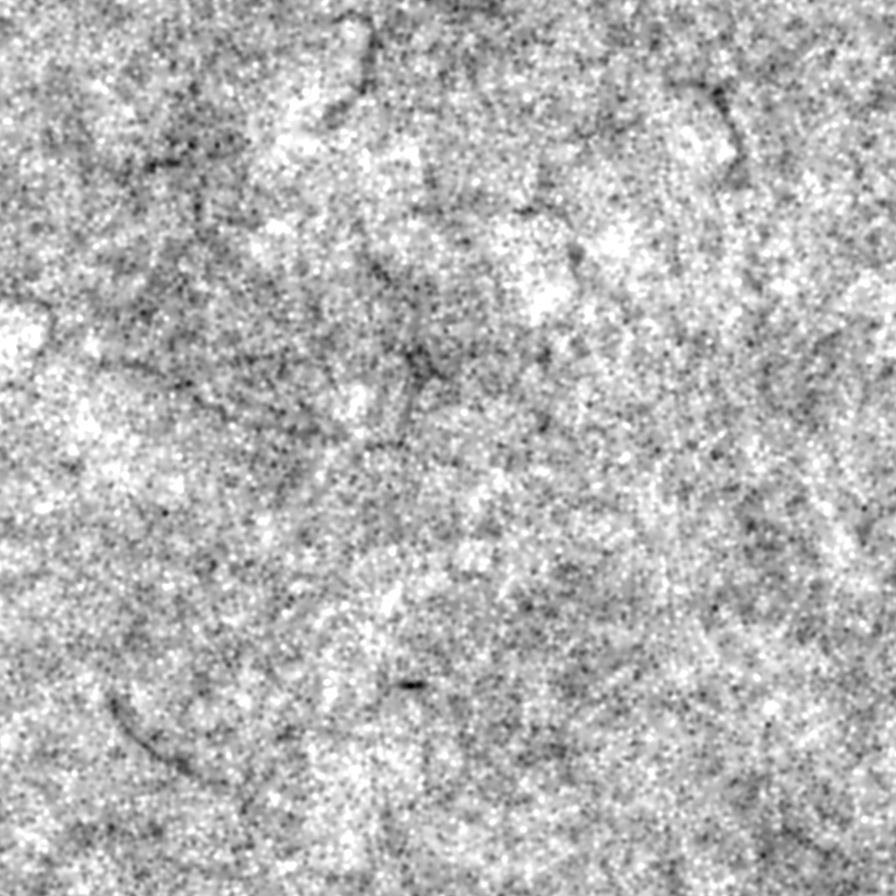
Write a three.js fragment shader that draws this texture.

```glsl
varying vec2 vUv;

#define BASE_GRAY 0.695
#define FINE_SCALE 150.0
#define FINE_CONTRAST 0.22
#define GRAIN_CONTRAST 0.17
#define CLUMP_CONTRAST 0.13
#define CLOUD_CONTRAST 0.10
#define MEMBRANE_WIDTH 0.0065
#define MEMBRANE_DARK 0.27
#define LUMEN_LIGHT 0.14
#define WOBBLE 0.006

vec3 hash3(vec2 cell) {
  vec3 h = fract(cell.xyx * vec3(0.1031, 0.1030, 0.0973));
  h += dot(h, h.yxz + 33.33);
  return fract((h.xxy + h.yzz) * h.zyx);
}

mat2 rotation(float angle) {
  float c = cos(angle), s = sin(angle);
  return mat2(c, -s, s, c);
}

// Cellular noise: every cell scatters one soft light or dark grain
float grains(vec2 p, float seed) {
  p += seed * 17.3;
  vec2 cell = floor(p);
  float total = 0.0;
  for (int y = -1; y <= 1; y++) {
    for (int x = -1; x <= 1; x++) {
      vec2 neighbour = cell + vec2(float(x), float(y));
      vec3 h = hash3(neighbour);
      vec2 offset = p - neighbour - h.xy;
      float bump = max(0.0, 1.0 - dot(offset, offset));
      total += (2.0 * h.z - 1.0) * bump * bump * bump;
    }
  }
  return total;
}

float line(float distance) {
  float t = distance / MEMBRANE_WIDTH;
  return exp(-t * t);
}

// Pale oval with a dark rim that fades out along part of its outline
float vesicle(vec2 p, vec2 center, vec2 radius, float angle, float light) {
  vec2 q = rotation(angle) * (p - center) / radius;
  float d = (length(q) - 1.0) * min(radius.x, radius.y);
  float lumen = 1.0 - smoothstep(-0.035, 0.012, d);
  float around = dot(normalize(q + 0.0001), vec2(0.6, -0.8));
  float rim = line(d) * smoothstep(-0.6, 0.7, around);
  return light * lumen - MEMBRANE_DARK * rim;
}

// Bent membrane that tapers at both ends
float strand(vec2 p, vec2 center, float angle, float halfLength, float phase) {
  vec2 q = rotation(angle) * (p - center);
  q.y += 0.022 * sin(q.x * 17.0 + phase) + 0.007 * sin(q.x * 43.0 + phase);
  float ends = 1.0 - smoothstep(halfLength - 0.06, halfLength, abs(q.x));
  return line(q.y) * ends * (0.7 + 0.3 * sin(q.x * 55.0 + phase));
}

void main() {
  vec2 p = vUv;
  vec2 warped = p + WOBBLE * (sin(p.yx * 37.0 + vec2(0.0, 2.0))
                            + 0.6 * sin(p.yx * 83.0 + p * 29.0));

  // Layered grain, from fine speckle to broad clouds
  float tone = BASE_GRAY;
  tone += FINE_CONTRAST * grains(p * FINE_SCALE, 1.0);
  tone += GRAIN_CONTRAST * grains(rotation(0.5) * p * FINE_SCALE * 0.54, 2.0);
  tone += CLUMP_CONTRAST * grains(rotation(1.1) * p * FINE_SCALE * 0.27, 3.0);
  tone += 0.9 * CLOUD_CONTRAST * grains(rotation(0.8) * p * FINE_SCALE * 0.11, 4.0);
  tone += CLOUD_CONTRAST * grains(rotation(0.3) * p * FINE_SCALE * 0.033, 5.0);

  // Vesicles stepping down through the upper part
  for (int i = 0; i < 6; i++) {
    float n = float(i);
    vec3 h = hash3(vec2(n, 7.0));
    vec2 center = vec2(fract(0.36 + 0.41 * n), 0.92 - 0.075 * n);
    vec2 radius = mix(vec2(0.05, 0.04), vec2(0.085, 0.06), h.xy);
    tone += vesicle(warped, center, radius, 3.0 * h.z, LUMEN_LIGHT);
  }

  // Narrow closed body and a bright round spot
  tone += vesicle(warped, vec2(0.17, 0.20), vec2(0.055, 0.027), -0.9, -0.03);
  tone += 0.22 * exp(-900.0 * dot(p - vec2(0.13, 0.475), p - vec2(0.13, 0.475)));

  // Long membranes, steeper and fainter to the right
  for (int i = 0; i < 3; i++) {
    float n = float(i);
    vec2 center = vec2(0.22 + 0.29 * n, 0.56 + 0.165 * n - 0.115 * n * n);
    float dark = MEMBRANE_DARK * (1.0 - 0.3 * n);
    tone -= dark * strand(warped, center, -0.2 - 0.6 * n, 0.22 - 0.04 * n, 2.0 * n);
  }

  // Small dense fleck
  vec2 fleck = (p - vec2(0.46, 0.235)) / vec2(0.016, 0.005);
  tone -= 0.5 * exp(-dot(fleck, fleck));

  gl_FragColor = vec4(vec3(clamp(tone, 0.0, 1.0)), 1.0);
}
```
